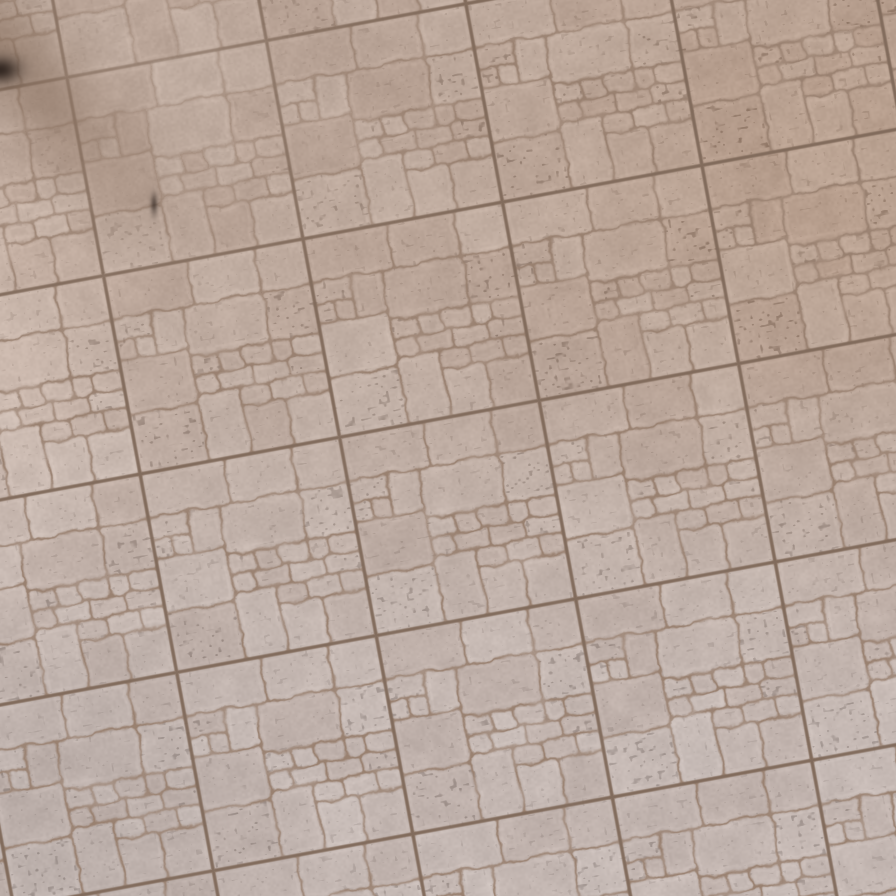
A three.js fragment shader for this texture:

```glsl
// Tilted wall of square stone-pattern panels, each moulded with the same mixed block layout.
varying vec2 vUv;

const vec2 PANEL_SIZE = vec2(0.2264, 0.2251);
const vec2 PANEL_CORNER = vec2(0.379, 0.512);
const vec2 TILT = vec2(0.9834, 0.1815); // cosine and sine

const vec3 COOL_STONE = vec3(0.765, 0.715, 0.695);
const vec3 WARM_STONE = vec3(0.735, 0.655, 0.605);
const vec3 TAN_STONE = vec3(0.715, 0.615, 0.545);
const vec3 JOINT = vec3(0.60, 0.505, 0.44);
const vec3 SEAM = vec3(0.49, 0.405, 0.345);
const vec3 SHADE = vec3(0.50, 0.40, 0.33);
const vec3 SOOT = vec3(0.16, 0.12, 0.10);

float hash(vec2 p) {
  return fract(sin(dot(p, vec2(127.1, 311.7))) * 43758.5);
}

float noise(vec2 p) {
  vec2 i = floor(p), f = fract(p);
  f = f * f * (3.0 - 2.0 * f);
  return mix(mix(hash(i), hash(i + vec2(1, 0)), f.x),
             mix(hash(i + vec2(0, 1)), hash(i + vec2(1, 1)), f.x), f.y);
}

float fbm(vec2 p) {
  float sum = 0.0, amp = 0.5;
  for (int i = 0; i < 4; i++) {
    sum += amp * noise(p);
    p = p * 2.03 + 7.1;
    amp *= 0.5;
  }
  return sum;
}

// Cut a box (low xy, high xy) and keep the side that holds p.
void cutX(inout vec4 box, vec2 p, float x) {
  if (p.x < x) box.z = min(box.z, x); else box.x = max(box.x, x);
}
void cutY(inout vec4 box, vec2 p, float y) {
  if (p.y < y) box.w = min(box.w, y); else box.y = max(box.y, y);
}

// Block around p; panel coordinates run right and down.
vec4 blockAt(vec2 p) {
  vec4 b = vec4(0, 0, 1, 1);
  cutY(b, p, 0.225);
  if (p.y < 0.225) { // top course
    cutX(b, p, 0.42); cutX(b, p, 0.755);
    return b;
  }
  cutX(b, p, 0.35);
  if (p.x < 0.35) { // left column
    cutY(b, p, 0.43); cutY(b, p, 0.705);
    if (p.y < 0.43) {
      cutX(b, p, 0.19);
      if (p.x < 0.19) {
        cutY(b, p, 0.335);
        if (p.y > 0.335) cutX(b, p, 0.09);
      }
    }
    return b;
  }
  cutY(b, p, 0.475);
  if (p.y < 0.475) { cutX(b, p, 0.755); return b; }
  cutY(b, p, 0.665);
  if (p.y < 0.665) { // two brick courses
    cutY(b, p, 0.57);
    bool upper = p.y < 0.57;
    cutX(b, p, upper ? 0.49 : 0.463);
    cutX(b, p, upper ? 0.60 : 0.63);
    cutX(b, p, upper ? 0.755 : 0.82);
    if (upper) cutX(b, p, 0.86);
    return b;
  }
  cutX(b, p, 0.56);
  if (p.x > 0.56) { // last bricks and the blocks below
    cutY(b, p, 0.76);
    cutX(b, p, p.y < 0.76 ? 0.70 : 0.775);
    if (p.y < 0.76) cutX(b, p, 0.875);
  }
  return b;
}

// Distance inward from the rounded rim of a block.
float rimDistance(vec2 p, vec4 box, float radius) {
  vec2 d = abs(p - 0.5 * (box.xy + box.zw)) - 0.5 * (box.zw - box.xy) + radius;
  return radius - length(max(d, 0.0)) - min(max(d.x, d.y), 0.0);
}

float line(float d, float halfWidth, float soft) {
  return 1.0 - smoothstep(halfWidth - soft, halfWidth + soft, d);
}

float glow(vec2 p, vec2 center, vec2 radius) {
  vec2 d = (p - center) / radius;
  return exp(-dot(d, d));
}

void main() {
  // Panel grid
  vec2 d = vUv - PANEL_CORNER;
  vec2 grid = vec2(dot(d, TILT), dot(d, vec2(TILT.y, -TILT.x))) / PANEL_SIZE;
  vec2 cell = floor(grid), p = fract(grid);
  vec2 side = min(p, 1.0 - p);
  float edge = min(side.x, side.y);

  // Uneven block rims
  vec2 wobble = vec2(fbm(p * 14.0), fbm(p * 14.0 + 31.0)) - 0.47;
  vec2 q = p + 0.04 * wobble * smoothstep(0.0, 0.07, edge);
  vec4 box = blockAt(q);
  float rim = rimDistance(q, box, 0.022);
  vec2 id = box.xy + 1.7 * box.zw;

  // Stone colour under uneven light
  vec3 color = mix(COOL_STONE, WARM_STONE, smoothstep(0.1, 0.8, vUv.y));
  color = mix(color, TAN_STONE, 0.85 * glow(vUv, vec2(0.98, 0.82), vec2(0.33, 0.28)));
  color += 0.05 * glow(vUv, vec2(0.0, 0.58), vec2(0.14, 0.22));
  color -= 0.035 * glow(vUv, vec2(0.05, 0.1), vec2(0.25, 0.16));
  color += (hash(id + cell * 3.1) - 0.5) * vec3(0.035, 0.045, 0.05);
  color += 0.07 * (fbm(grid * 9.0) - 0.47) + 0.03 * (noise(grid * 70.0) - 0.5);

  // Pits, denser on rough blocks
  float haze = glow(vUv, vec2(0.17, 0.9), vec2(0.2, 0.17));
  float rough = step(0.68, hash(id));
  float pits = smoothstep(0.80 - 0.10 * rough, 0.98, noise(grid * vec2(48, 62)));
  color -= 0.13 * pits * (0.5 + 0.5 * rough) * (1.0 - haze);

  // Joints and panel seams
  float wear = 0.55 + 0.6 * noise(grid * 11.0);
  color += 0.018 * line(abs(rim - 0.022), 0.006, 0.006);
  color = mix(color, JOINT, line(rim, 0.006, 0.007) * min(wear, 1.0) * (1.0 - 0.55 * haze));
  color = mix(color, SEAM, line(edge, 0.008, 0.006) * (0.85 - 0.45 * haze));

  // Soft shadow and soot at the upper left
  vec2 start = vec2(0.0, 0.95), run = vec2(0.14, -0.16);
  float along = clamp(dot(vUv - start, run) / dot(run, run), 0.0, 1.0);
  float away = length(vUv - start - run * along);
  color = mix(color, SHADE, 0.55 * (1.0 - 0.65 * along) * exp(-away * away / 0.003));
  color = mix(color, SOOT, 0.9 * glow(vUv, vec2(0.0, 0.922), vec2(0.022, 0.014)));
  color = mix(color, SOOT, 0.6 * glow(vUv, vec2(0.172, 0.772), vec2(0.004, 0.012)));

  gl_FragColor = vec4(color, 1.0);
}
```
